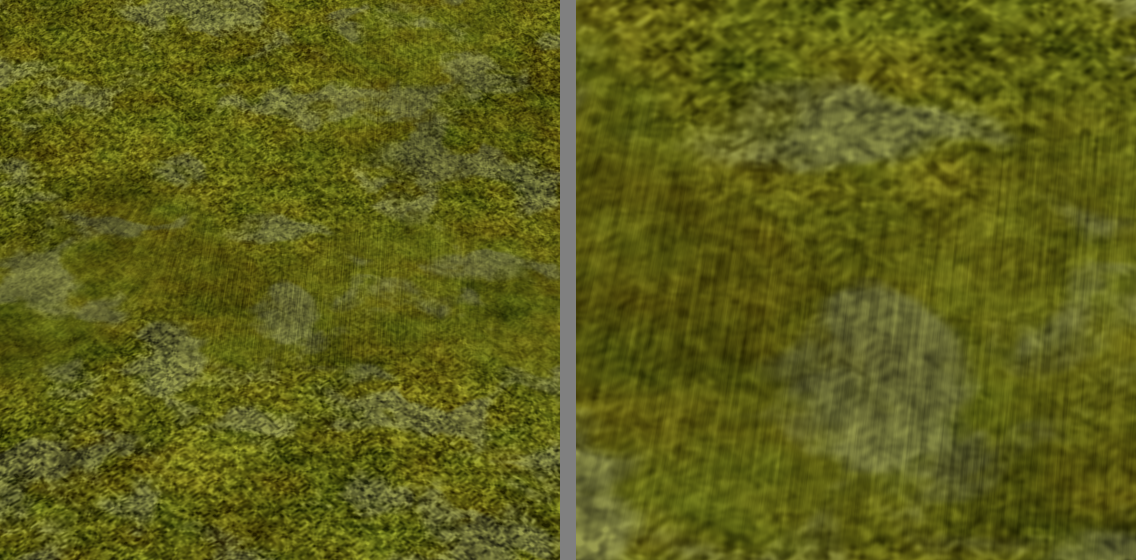
Left: the whole. Right: its middle third, enlarged.
Reproduce this texture procedurally as a WebGL 1 fragment shader.

```glsl
precision highp float;
uniform vec2 u_resolution;

#define GRAIN_SCALE 105.0
#define GRAIN_CONTRAST 0.62
#define TUFT_CONTRAST 0.36
#define DEPTH 0.65
#define SOFTNESS 0.6
#define LICHEN_LEVEL 0.53
#define LICHEN_AMOUNT 0.8

const vec3 SHADOW = vec3(0.13, 0.13, 0.00);
const vec3 MOSS   = vec3(0.36, 0.365, 0.062);
const vec3 SUNLIT = vec3(0.60, 0.61, 0.16);
const vec3 LICHEN = vec3(0.43, 0.44, 0.245);
const vec3 RUST   = vec3(0.05, -0.015, -0.01);

float hash(vec2 cell) {
  return fract(sin(dot(cell, vec2(127.1, 311.7))) * 43758.5453);
}

float noise(vec2 p) {
  vec2 i = floor(p);
  vec2 f = fract(p);
  f = f * f * (3.0 - 2.0 * f);
  float low = mix(hash(i), hash(i + vec2(1.0, 0.0)), f.x);
  float high = mix(hash(i + vec2(0.0, 1.0)), hash(i + vec2(1.0, 1.0)), f.x);
  return mix(low, high, f.y);
}

vec2 rotate(vec2 p, float angle) {
  float c = cos(angle);
  float s = sin(angle);
  return vec2(c * p.x - s * p.y, s * p.x + c * p.y);
}

float fbm(vec2 p) {
  float sum = 0.0;
  float weight = 0.5;
  for (int i = 0; i < 4; i++) {
    sum += weight * noise(p);
    p = rotate(p, 0.6) * 2.03 + 17.3;
    weight *= 0.5;
  }
  return sum / 0.9375;
}

// Slanted ground: features shrink and flatten towards the top
vec2 groundPlane(vec2 uv) {
  float x = (uv.x - 0.5) * (1.0 + DEPTH * uv.y);
  float y = 1.25 * uv.y * (1.0 + 0.5 * DEPTH * uv.y);
  return vec2(x, y) + 3.0;
}

// Smeared areas: a ragged band across the middle and one patch further back
float softArea(vec2 uv) {
  float wobble = 0.3 * (fbm(uv * 4.0 + 9.0) - 0.5);
  float band = 1.0 - smoothstep(0.06, 0.2, abs(uv.y - 0.48 + wobble));
  float patchDistance = length((uv - vec2(0.75, 0.82)) * vec2(1.0, 0.8));
  float farPatch = 1.0 - smoothstep(0.06, 0.22, patchDistance + wobble);
  return max(band, 0.6 * farPatch);
}

// Fine leaves and the dark gaps between them, centred on zero
float leafGrain(vec2 p) {
  vec2 bent = p + 0.006 * vec2(noise(p * 40.0), noise(p * 40.0 + 31.0));
  float coarse = noise(rotate(bent, 0.5) * GRAIN_SCALE) - 0.5;
  float fine = noise(rotate(bent, -0.7) * GRAIN_SCALE * 1.85) - 0.5;
  return coarse + 0.85 * fine;
}

vec3 mossRamp(float tone) {
  vec3 shade = mix(SHADOW, MOSS, clamp(tone * 2.0, 0.0, 1.0));
  return mix(shade, SUNLIT, clamp(tone * 2.0 - 1.0, 0.0, 1.2));
}

void main() {
  vec2 uv = gl_FragCoord.xy / u_resolution;
  vec2 p = groundPlane(uv);
  float soft = softArea(uv);

  // Light and dark at four sizes: leaves, tufts, wisps and swells
  float grain = leafGrain(p) * (1.0 - SOFTNESS * soft);
  float tufts = fbm(p * vec2(20.0, 27.0)) - 0.5;
  float slant = mix(0.45, 1.35, smoothstep(0.2, 0.9, uv.x));
  float wisps = fbm(rotate(p, -slant) * vec2(13.0, 42.0)) - 0.5;
  float swells = fbm(p * vec2(3.5, 6.5) + 40.0) - 0.5;
  float tone = 0.5 + GRAIN_CONTRAST * mix(1.1, 0.9, uv.y) * grain;
  tone += TUFT_CONTRAST * tufts + 0.4 * swells + 0.4 * soft * wisps;

  // Moss with a slight drift towards rust
  vec3 color = mossRamp(tone);
  color += RUST * 1.6 * (fbm(p * vec2(11.0, 17.0) + 70.0) - 0.5);

  // Pale lichen in flattened, ragged patches
  vec2 drift = 0.05 * vec2(noise(p * 14.0), noise(p * 14.0 + 5.0));
  float spread = fbm((p + drift) * vec2(6.5, 9.5) + 23.0);
  spread += 0.06 * grain + 0.03 * soft;
  float lichen = smoothstep(LICHEN_LEVEL, LICHEN_LEVEL + 0.15, spread);
  vec3 lichenColor = LICHEN * clamp(0.38 + 1.15 * tone, 0.35, 1.4);
  color = mix(color, lichenColor, LICHEN_AMOUNT * lichen);

  gl_FragColor = vec4(clamp(color, 0.0, 1.0), 1.0);
}
```
